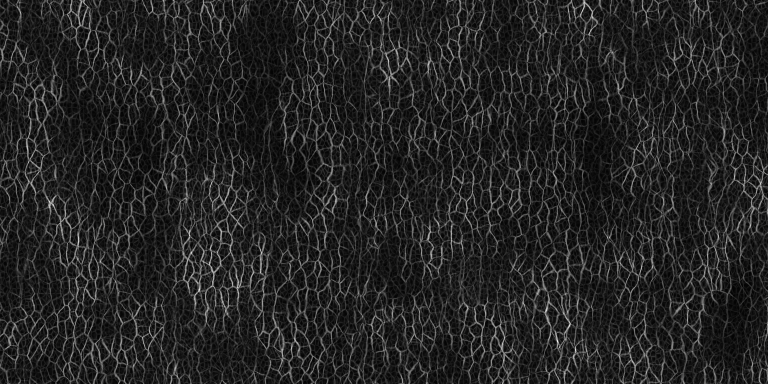
This texture is drawn by a Shadertoy shader. Its source:

```glsl
// Black creased leather: pale upright cracks over a fine dark grain with soft dents.

// Cells per canvas height, across and up
const vec2 CRACK_CELLS   = vec2(40.0, 25.0);
const vec2 WRINKLE_CELLS = vec2(26.0, 9.0);
const vec2 GRAIN_CELLS   = vec2(96.0, 68.0);

// Half widths of the lines, in canvas heights
const float CRACK_WIDTH   = 0.0018;
const float WRINKLE_WIDTH = 0.0015;
const float GRAIN_WIDTH   = 0.0013;

// Brightness of each layer
const float BASE_TONE     = 0.045;
const float GRAIN_TONE    = 0.125;
const float SPECKLE_TONE  = 0.07;
const float CRACK_TONE    = 0.47;
const float WRINKLE_TONE  = 0.26;
const float SHEEN_AMOUNT  = 0.45;
const float DENT_AMOUNT   = 1.1;
const int   DENT_COUNT    = 7;
const vec3  LEATHER_TINT  = vec3(1.0, 1.0, 0.995);

vec2 hash2(vec2 p) {
    vec3 q = fract(p.xyx * vec3(0.1031, 0.1030, 0.0973));
    q += dot(q, q.yzx + 33.33);
    return fract((q.xx + q.yz) * q.zy);
}

float gradientCorner(vec2 cell, vec2 offset) {
    float angle = 6.2832 * hash2(cell + 211.0).x;
    return dot(vec2(cos(angle), sin(angle)), offset);
}

// Gradient noise, roughly -0.7 to 0.7
float gradientNoise(vec2 p) {
    vec2 i = floor(p), f = fract(p);
    vec2 u = f * f * f * (f * (f * 6.0 - 15.0) + 10.0);
    vec2 e = vec2(1.0, 0.0);
    float low  = mix(gradientCorner(i, f), gradientCorner(i + e, f - e), u.x);
    float high = mix(gradientCorner(i + e.yx, f - e.yx),
                     gradientCorner(i + e.xx, f - e.xx), u.x);
    return mix(low, high, u.y);
}

// Nearest cell border: x = distance in canvas heights, y = how upright it is
vec2 cellBorder(vec2 p, vec2 cells) {
    p *= cells;
    vec2 i = floor(p), f = fract(p);
    vec2 nearCell = vec2(0.0), nearPoint = vec2(0.0);
    float nearest = 9.0;
    for (int y = -1; y <= 1; y++)
    for (int x = -1; x <= 1; x++) {
        vec2 g = vec2(x, y);
        vec2 r = g + hash2(i + g) - f;
        if (dot(r, r) < nearest) {
            nearest = dot(r, r);
            nearCell = g;
            nearPoint = r;
        }
    }
    vec2 border = vec2(9.0, 0.0);
    for (int y = -2; y <= 2; y++)
    for (int x = -2; x <= 2; x++) {
        vec2 g = nearCell + vec2(x, y);
        vec2 r = g + hash2(i + g) - f;
        vec2 between = r - nearPoint;
        if (dot(between, between) > 0.0001) {
            vec2 slope = normalize(between) * cells;
            float d = dot(0.5 * (r + nearPoint), normalize(between)) / length(slope);
            if (d < border.x) border = vec2(d, abs(normalize(slope).x));
        }
    }
    return border;
}

float softLine(float d, float halfWidth, float pixel) {
    float blur = 0.7 * max(pixel, halfWidth);
    return 1.0 - smoothstep(halfWidth - blur, halfWidth + blur, d);
}

// Scattered hollows, dark on the left flank and lit on the right
float dents(vec2 uv, float aspect) {
    float light = 0.0;
    for (int k = 0; k < DENT_COUNT; k++) {
        vec2 seed = vec2(float(k) * 7.0 + 3.0, 19.0);
        vec2 center = vec2((float(k) + hash2(seed).x) / float(DENT_COUNT) * aspect,
                           0.2 + 0.6 * hash2(seed).y);
        float radius = mix(0.07, 0.13, hash2(seed + 5.0).x);
        vec2 q = (uv - center) / (radius * vec2(0.8, 1.1));
        light += q.x * exp(-dot(q, q)) * mix(0.4, 1.0, hash2(seed + 9.0).y);
    }
    return light;
}

void mainImage(out vec4 fragColor, in vec2 fragCoord) {
    float pixel = 1.0 / iResolution.y;
    vec2 uv = fragCoord * pixel;

    // Broad and fine bending of the lines
    vec2 bend = 0.025 * vec2(gradientNoise(uv * 5.0), gradientNoise(uv * 5.0 + 40.0));
    vec2 jag = 0.006 * vec2(gradientNoise(uv * 42.0 + 9.0), gradientNoise(uv * 42.0 + 70.0));
    vec2 p = uv + bend + jag + 3.0;

    // Line layers
    vec2 crack = cellBorder(p, CRACK_CELLS);
    vec2 wrinkle = cellBorder(p + 11.0, WRINKLE_CELLS);
    vec2 grain = cellBorder(uv + 0.5 * jag + 5.0, GRAIN_CELLS);

    // Patchy wear makes cracks fade in and out
    float patches = gradientNoise(uv * vec2(8.0, 5.0) + 17.0)
                  + 0.8 * gradientNoise(uv * vec2(30.0, 18.0) + 31.0);
    float wear = mix(0.2, 1.0, smoothstep(-0.45, 0.45, patches));
    float wrinkleWear = smoothstep(-0.2, 0.4, gradientNoise(uv * vec2(12.0, 4.0) + 53.0));

    float speckle = gradientNoise(uv * 115.0 + 23.0);
    float tone = BASE_TONE + SPECKLE_TONE * speckle;
    tone += GRAIN_TONE * softLine(grain.x, GRAIN_WIDTH, pixel) * mix(0.4, 1.0, wear);
    tone += CRACK_TONE * softLine(crack.x, CRACK_WIDTH, pixel)
          * wear * mix(0.35, 1.0, crack.y);
    tone += WRINKLE_TONE * softLine(wrinkle.x, WRINKLE_WIDTH, pixel)
          * wrinkleWear * wrinkle.y;

    // Large soft light and shade
    float sheen = gradientNoise(uv * 2.3 + 6.0) + 0.5 * gradientNoise(uv * 5.5 + 61.0);
    float light = 1.0 + SHEEN_AMOUNT * sheen + DENT_AMOUNT * dents(uv, iResolution.x * pixel);
    tone = max(tone, 0.02) * max(light, 0.35);

    fragColor = vec4(LEATHER_TINT * clamp(tone, 0.0, 1.0), 1.0);
}
```
